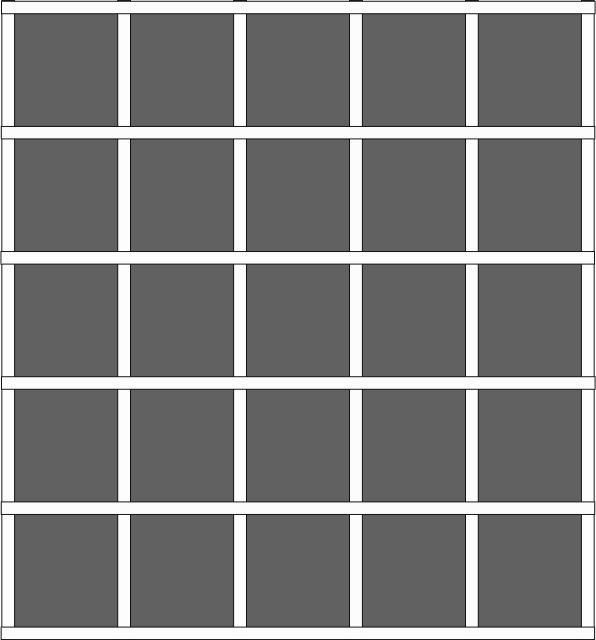
A Shadertoy shader for this pattern:

```glsl
// Five by five grid of grey panels behind outlined white slats, horizontals on top.

#define CELLS      5.0
#define PITCH      vec2(0.1811, 0.19557)   // slat spacing, in canvas heights
#define HALF_SLAT  vec2(0.0100, 0.00977)   // half thickness: upright, level
#define HALF_SPAN  vec2(0.4637, 0.5000)    // half length: level, upright
#define OUTLINE    0.00142
#define END_SHIFT  0.0007                  // uneven placing of the level slats
#define TONE_SHIFT 0.006
#define PANEL      vec3(0.38)
#define SLAT       vec3(0.99)
#define INK        vec3(0.0)

float hash(float n) {
    return fract(sin(n * 12.9898 + 4.137) * 43758.5453);
}

float boxDistance(vec2 p, vec2 halfSize) {
    vec2 q = abs(p) - halfSize;
    return length(max(q, 0.0)) + min(max(q.x, q.y), 0.0);
}

// Fraction of a pixel lying on the negative side of an edge.
float coverage(float d, float pixel) {
    return clamp(0.5 - d / pixel, 0.0, 1.0);
}

// Index of the nearest slat, from 0 to CELLS.
float nearestSlat(float x, float pitch) {
    return clamp(floor(x / pitch + 0.5 * CELLS + 0.5), 0.0, CELLS);
}

float slatCentre(float index, float pitch) {
    return (index - 0.5 * CELLS) * pitch;
}

// Fills a shape, then inks its outline; exact for lines thinner than a pixel.
vec3 paintSlat(vec3 base, float d, vec3 fill, float pixel) {
    vec3 color = mix(base, fill, coverage(d, pixel));
    float line = coverage(d - 0.5 * OUTLINE, pixel)
               - coverage(d + 0.5 * OUTLINE, pixel);
    return mix(color, INK, line);
}

void mainImage(out vec4 fragColor, in vec2 fragCoord) {
    float pixel = 1.0 / iResolution.y;
    vec2 p = (fragCoord - 0.5 * iResolution.xy) * pixel;
    p.y += 0.00065;

    // Panels
    float frame = boxDistance(p, 0.5 * CELLS * PITCH);
    vec3 color = mix(SLAT, PANEL, coverage(frame, pixel));

    // Upright slats
    float column = nearestSlat(p.x, PITCH.x);
    vec2 q = vec2(p.x - slatCentre(column, PITCH.x), p.y);
    float d = boxDistance(q, vec2(HALF_SLAT.x, HALF_SPAN.y));
    vec3 tone = SLAT + TONE_SHIFT * (hash(column) - 0.5);
    color = paintSlat(color, d, tone, pixel);

    // Level slats, each nudged a little sideways
    float row = nearestSlat(p.y, PITCH.y);
    float nudge = END_SHIFT * (2.0 * hash(row + 17.0) - 1.0);
    q = vec2(p.x - nudge, p.y - slatCentre(row, PITCH.y));
    d = boxDistance(q, vec2(HALF_SPAN.x, HALF_SLAT.y));
    tone = SLAT + TONE_SHIFT * (hash(row + 31.0) - 0.5);
    color = paintSlat(color, d, tone, pixel);

    fragColor = vec4(color, 1.0);
}
```
